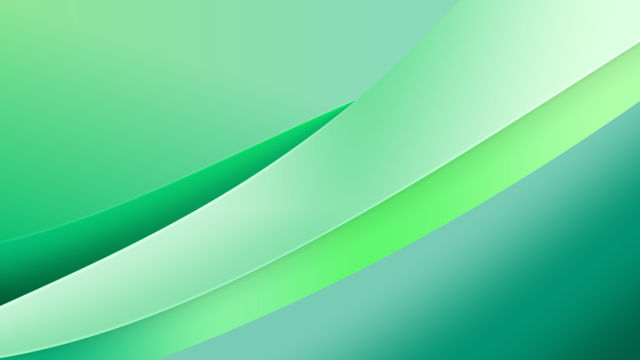
This background is drawn by a Shadertoy shader. Its source:

```glsl
// Cubic curve height at x, coefficients in rising order
float curve(float x, vec4 k) {
    return k.x + x * (k.y + x * (k.z + x * k.w));
}

// Coverage of the area below an edge, d = edge height minus y
float below(float d, float softness) {
    return smoothstep(-softness, softness, d);
}

// Thin bright line hugging an edge
float rim(float d, float width) {
    return exp(-d * d / (width * width));
}

// Blend of three colours with the middle one at position m
vec3 ramp(vec3 a, vec3 b, vec3 c, float m, float t) {
    vec3 first = mix(a, b, smoothstep(0.0, m, t));
    return mix(first, c, smoothstep(m, 1.0, t));
}

vec3 backdrop(vec2 p) {
    const vec3 emerald = vec3(0.03, 0.75, 0.44);
    const vec3 lime = vec3(0.55, 0.90, 0.59);
    const vec3 mist = vec3(0.54, 0.86, 0.73);
    vec3 top = mix(lime, mist, clamp(p.x / 0.62, 0.0, 1.0));
    float rise = clamp((p.y - 0.32 + 0.55 * p.x) / 0.68, 0.0, 1.0);
    return mix(emerald, top, pow(rise, 0.85));
}

vec3 foldColor(float x, float height) {
    float along = clamp(x / 0.55, 0.0, 1.0);
    vec3 shade = mix(vec3(0.0, 0.34, 0.19), vec3(0.03, 0.72, 0.42), pow(along, 0.75));
    vec3 lit = mix(vec3(0.02, 0.74, 0.46), vec3(0.05, 0.85, 0.40), along);
    return mix(shade, lit, smoothstep(-0.1, 1.0, height));
}

vec3 ribbonColor(vec2 p, float depth) {
    const vec3 pale = vec3(0.76, 0.95, 0.83);
    const vec3 mint = vec3(0.53, 0.88, 0.67);
    const vec3 jade = vec3(0.42, 0.87, 0.60);
    const vec3 white = vec3(0.86, 1.0, 0.88);
    float bend = smoothstep(0.30, 0.60, p.x);
    vec3 body = mix(mint, jade, bend * (1.0 - 0.7 * depth));
    vec3 col = mix(pale, body, max(smoothstep(0.0, 1.1, depth), bend));
    float glow = smoothstep(0.50, 0.92, p.x - 0.15 * (p.y - 0.6));
    return mix(col, white, glow);
}

vec3 bandColor(float x, float depth) {
    const vec3 teal = vec3(0.04, 0.71, 0.49);
    const vec3 soft = vec3(0.51, 0.93, 0.62);
    const vec3 vivid = vec3(0.37, 0.95, 0.43);
    const vec3 fresh = vec3(0.67, 0.98, 0.65);
    vec3 col = mix(teal, soft, smoothstep(0.04, 0.36, x));
    col = mix(col, vivid, smoothstep(0.36, 0.58, x));
    col = mix(col, fresh, smoothstep(0.58, 0.98, x));
    return col * mix(0.95, 1.02, smoothstep(0.0, 0.6, depth));
}

vec3 deepColor(float x, float depth) {
    const vec3 haze = vec3(0.47, 0.80, 0.71);
    const vec3 sea = vec3(0.01, 0.58, 0.45);
    const vec3 forest = vec3(0.0, 0.37, 0.27);
    float t = clamp((depth + 0.25 * (x - 0.8)) / 0.77, 0.0, 1.0);
    return ramp(haze, sea, forest, 0.5, t);
}

void mainImage(out vec4 fragColor, in vec2 fragCoord) {
    vec2 p = fragCoord / iResolution.xy;
    float aa = 1.0 / iResolution.y;

    // Edge heights, from the upper fold to the lower corner
    float foldTop = curve(p.x, vec4(0.326, 0.40, 1.05, -0.88));
    float ribbonTop = curve(p.x, vec4(0.150, 0.80, 0.0, 0.74));
    float bandTop = curve(p.x, vec4(0.005, 0.30, 0.914, -0.335));
    float deepTop = curve(p.x, vec4(-0.138, 0.4725, 0.385, 0.0));

    // Signed heights below each edge
    float dFold = foldTop - p.y;
    float dRibbon = ribbonTop - p.y;
    float dBand = bandTop - p.y;
    float dDeep = deepTop - p.y;

    // Backdrop and shaded fold
    vec3 col = backdrop(p);
    float foldHeight = clamp(-dRibbon / max(foldTop - ribbonTop, 0.001), 0.0, 1.0);
    col = mix(col, foldColor(p.x, foldHeight), below(dFold, aa));
    col += 0.05 * rim(dFold, 0.004);

    // Pale ribbon with a lit upper edge
    float ribbonDepth = clamp(dRibbon / max(ribbonTop - bandTop, 0.001), 0.0, 1.0);
    vec3 ribbon = ribbonColor(p, ribbonDepth);
    ribbon += 0.07 * rim(dRibbon - 0.004, 0.005) * (1.0 - smoothstep(0.4, 0.6, p.x));
    ribbon += 0.08 * rim(dBand + 0.003, 0.004);
    col = mix(col, ribbon, below(dRibbon, aa));

    // Green band with a faint shadow under the ribbon
    float bandDepth = clamp(dBand / max(bandTop - deepTop, 0.001), 0.0, 1.0);
    vec3 band = bandColor(p.x, bandDepth);
    band *= 1.0 - 0.06 * rim(dBand, 0.012);
    col = mix(col, band, below(dBand, aa));

    // Deep lower corner
    col = mix(col, deepColor(p.x, dDeep), below(dDeep, aa));

    fragColor = vec4(clamp(col, 0.0, 1.0), 1.0);
}
```
